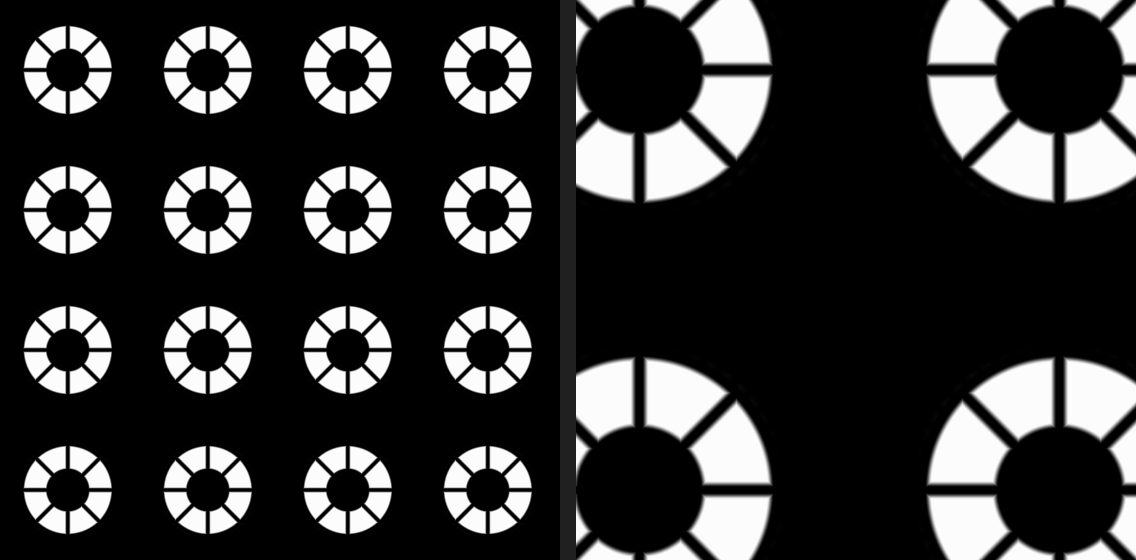
Left: the whole. Right: its middle third, enlarged.
Reproduce this pattern procedurally as a WebGL 1 fragment shader.

```glsl
precision highp float;
// A square grid of white rings on black, each cut into eight blocks by
// straight spokes. Each cell takes the ring as a distance function, subtracts
// folded spoke lines, and adds a barely visible dotted halo outside the rim.

uniform vec2 u_resolution;

#define REPEATS 4.0
#define CENTER vec2(0.4844, 0.5)
#define OUTER_RADIUS 0.3125
#define INNER_RADIUS 0.154
#define SPOKE_WIDTH 0.029
#define EDGE_SOFTNESS 0.008
#define RING_COLOR vec3(0.99)
#define GROUND_COLOR vec3(0.0)
#define HALO_RADIUS 0.343
#define HALO_STRENGTH 0.03
#define HALO_DOTS 48.0

// Signed distance to an annulus, negative inside the band.
float ringDistance(vec2 p) {
  float r = length(p);
  return max(r - OUTER_RADIUS, INNER_RADIUS - r);
}

// Signed distance to the axes and diagonals, folded into one quadrant.
float spokeDistance(vec2 p) {
  vec2 q = abs(p);
  float diagonal = abs(q.x - q.y) * 0.70711;
  return min(min(q.x, q.y), diagonal) - 0.5 * SPOKE_WIDTH;
}

// Faint specks along a circle, strongest near the diagonals.
float haloSpecks(vec2 p) {
  float angle = atan(p.y, p.x);
  float band = 1.0 - smoothstep(0.0, 0.009, abs(length(p) - HALO_RADIUS));
  float dots = 0.5 + 0.5 * cos(HALO_DOTS * angle);
  float diagonals = 0.5 - 0.5 * cos(4.0 * angle);
  return HALO_STRENGTH * band * dots * diagonals;
}

void main() {
  // Cell coordinates, one unit per repeat.
  vec2 uv = gl_FragCoord.xy / u_resolution;
  vec2 p = fract(uv * REPEATS) - CENTER;

  // Ring minus spokes, with edges never sharper than a pixel.
  float pixel = REPEATS / min(u_resolution.x, u_resolution.y);
  float soft = max(EDGE_SOFTNESS, 0.75 * pixel);
  float d = max(ringDistance(p), -spokeDistance(p));
  float blocks = 1.0 - smoothstep(-soft, soft, d);

  vec3 color = mix(GROUND_COLOR, RING_COLOR, blocks);
  color += haloSpecks(p);
  gl_FragColor = vec4(color, 1.0);
}
```
